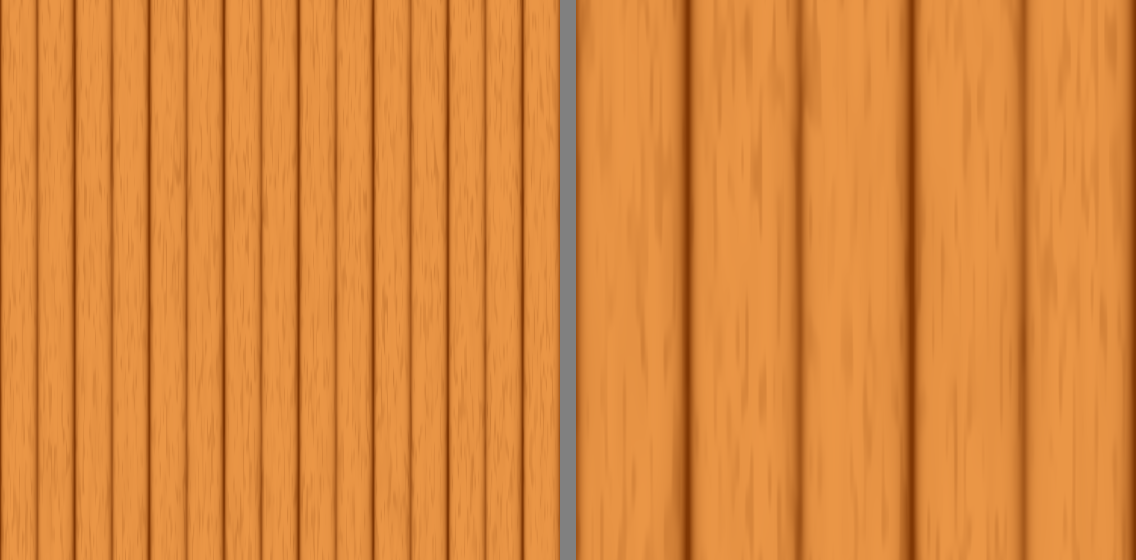
Left: the whole. Right: its middle third, enlarged.
Give the GLSL for this texture, as a WebGL 1 fragment shader.

```glsl
precision highp float;
// Fifteen upright wooden planks with fine vertical grain.
// Grooves alternate between deep and shallow, each with a lopsided soft shadow;
// the grain is noise in staggered columns, stretched along the plank.

uniform vec2 u_resolution;

const float PLANKS = 15.0;
const vec3 WOOD = vec3(0.920, 0.589, 0.276);
const vec3 GROOVE = vec3(0.500, 0.215, 0.015);

// Groove sizes are fractions of a plank's width.
const float SHADOW_LEFT = 0.058;
const float SHADOW_RIGHT = 0.037;
const float CORE_SOFTNESS = 0.020;
const float DEEP = 1.0;
const float SHALLOW = 0.64;
const float GROOVE_WEAR = 0.16;

// Noise cells across and up the whole canvas.
const vec2 FINE_GRAIN = vec2(370.0, 28.0);
const vec2 BROAD_GRAIN = vec2(150.0, 11.0);
const vec2 PATCHES = vec2(45.0, 9.0);
const float FINE_STRENGTH = 0.21;
const float BROAD_STRENGTH = 0.07;

float hash(vec2 p) {
  return fract(sin(dot(p, vec2(127.1, 311.7))) * 43758.5453);
}

// Smooth noise along one column, shifted by its own random amount.
float columnNoise(float column, float y) {
  y += 7.0 * hash(vec2(column, 91.0));
  float cell = floor(y);
  return mix(hash(vec2(column, cell)), hash(vec2(column, cell + 1.0)),
             smoothstep(0.0, 1.0, y - cell));
}

float streakNoise(vec2 p) {
  float column = floor(p.x);
  return mix(columnNoise(column, p.y), columnNoise(column + 1.0, p.y),
             smoothstep(0.0, 1.0, p.x - column));
}

// Darkness of the groove nearest to x, measured in planks.
float grooveShade(float x, float y) {
  float index = floor(x + 0.5);
  float offset = x - index;
  float reach = offset < 0.0 ? SHADOW_LEFT : SHADOW_RIGHT;
  float dist = length(vec2(offset, CORE_SOFTNESS)) - CORE_SOFTNESS;
  float depth = mix(DEEP, SHALLOW, mod(index, 2.0));
  float wear = columnNoise(index + 500.0, y * 7.0) - 0.5;
  return (depth + GROOVE_WEAR * wear) * exp(-dist / reach);
}

// Darkness of the grain: thin dashes gathered in patches over broad streaks.
float grainShade(vec2 uv) {
  float dashes = smoothstep(0.48, 1.0, streakNoise(uv * FINE_GRAIN));
  float patches = mix(0.35, 1.0, streakNoise(uv * PATCHES + 200.0));
  float broad = streakNoise(uv * BROAD_GRAIN + 700.0);
  return FINE_STRENGTH * dashes * patches + BROAD_STRENGTH * broad * broad;
}

void main() {
  vec2 uv = gl_FragCoord.xy / u_resolution;
  float shade = grooveShade(uv.x * PLANKS, uv.y);
  shade += grainShade(uv) * (1.0 - 0.6 * shade);
  gl_FragColor = vec4(mix(WOOD, GROOVE, clamp(shade, 0.0, 1.0)), 1.0);
}
```
